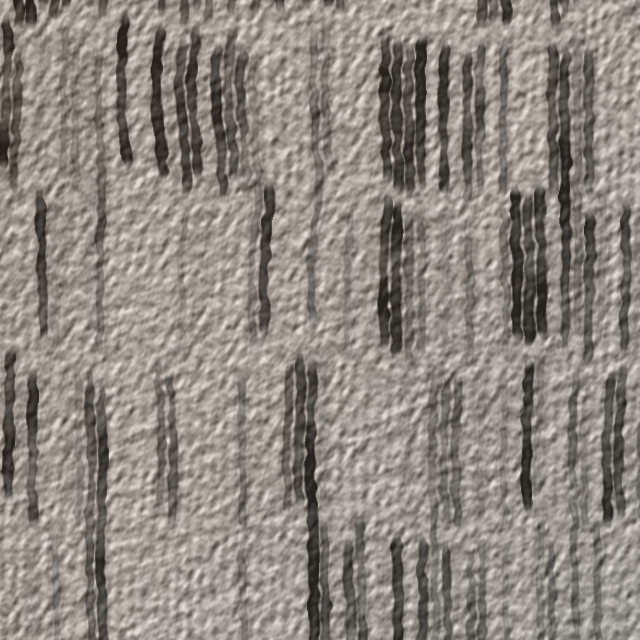
Write a Shadertoy shader that draws this texture.

```glsl
// Ribbed woven carpet: narrow vertical ribs, dark tapered streaks arranged in
// staggered rows, and slanted tufts lit from one side. Ribs come from repeated
// cells, streaks from a hash per cell, tufts from embossed value noise.

#define RIBS 54.0            // ribs across the canvas
#define ROWS 3.85            // streak rows up the canvas
#define BASE_TONE 0.615      // brightness of the plain yarn
#define STREAK_DEPTH 0.43    // darkening of the strongest streak
#define RIB_DEPTH 0.04       // shading of every rib
#define TUFT_RELIEF 0.30     // contrast of the slanted tufts
#define FIBRE_RELIEF 0.15    // contrast of the fine fibres
#define TUFT_SCALE vec2(125.0, 68.0)
#define WARM_TINT vec3(0.027, 0.0, -0.030)
#define COOL_TINT vec3(0.014, 0.002, -0.016)

float hash(vec2 p) {
    return fract(sin(dot(p, vec2(127.1, 311.7))) * 43758.5453);
}

float noise(vec2 p) {
    vec2 cell = floor(p);
    vec2 f = fract(p);
    f = f * f * (3.0 - 2.0 * f);
    float low = mix(hash(cell), hash(cell + vec2(1.0, 0.0)), f.x);
    float high = mix(hash(cell + vec2(0.0, 1.0)), hash(cell + vec2(1.0, 1.0)), f.x);
    return mix(low, high, f.y);
}

// Difference of two shifted samples: lit side minus shaded side
float emboss(vec2 p, vec2 shift) {
    return noise(p + shift) - noise(p - shift);
}

// Darkness of the streak running through one rib cell
float streak(vec2 p) {
    float column = floor(p.x * RIBS);
    float across = abs(fract(p.x * RIBS) - 0.5);

    // Rows end nearly level; some columns run on through two rows
    float span = hash(vec2(column, 7.0)) > 0.7 ? 0.5 : 1.0;
    float jitter = 0.22 * (hash(vec2(column, 3.0)) - 0.5);
    float along = (p.y * ROWS + 0.3 + jitter) * span;
    float row = floor(along);
    float end = fract(along);

    // Strong streaks gather in clusters of columns
    float cluster = noise(vec2(column * 0.27 + 5.0, row / span * 1.7));
    float chance = 0.62 * hash(vec2(column, row + 19.0)) + 0.6 * cluster;
    float strength = smoothstep(0.43, 1.0, chance);
    strength *= smoothstep(0.0, 0.10, end) * smoothstep(1.0, 0.88, end);
    strength *= 0.65 + 0.6 * noise(vec2(column * 3.1, p.y * 17.0));

    // Stronger streaks are wider, with frayed edges
    float fray = 0.22 * (noise(p * vec2(110.0, 75.0)) - 0.5);
    float width = mix(0.20, 0.43, clamp(strength, 0.0, 1.0)) + fray;
    return strength * smoothstep(width + 0.13, width - 0.13, across);
}

void mainImage(out vec4 fragColor, in vec2 fragCoord) {
    vec2 uv = fragCoord / iResolution.y;

    // Let the ribs wander sideways
    vec2 p = uv;
    p.x += 0.014 * (noise(uv * vec2(4.0, 7.0)) - 0.5);
    p.x += 0.006 * (noise(uv * vec2(38.0, 55.0) + 9.0) - 0.5);

    // Slanted tufts, leaning to the right, with finer fibres
    vec2 slant = vec2(dot(uv, vec2(0.84, -0.54)), dot(uv, vec2(0.54, 0.84)));
    float tuft = emboss(slant * TUFT_SCALE, vec2(-0.45, 0.18));
    float fibre = emboss(slant * vec2(215.0, 150.0) + 31.0, vec2(-0.4, 0.3));
    float relief = TUFT_RELIEF * tuft + FIBRE_RELIEF * fibre;

    // Ribs fade in and out over broad patches
    float patchiness = noise(uv * vec2(7.0, 4.0) + 2.0);
    float rib = -cos(6.28318 * p.x * RIBS) * mix(0.5, 1.6, patchiness);
    float dark = streak(p);

    float tone = BASE_TONE + RIB_DEPTH * rib;
    tone += 0.05 * (noise(uv * vec2(5.0, 4.0) + 14.0) - 0.5);
    tone += relief * (1.0 - 0.6 * clamp(dark, 0.0, 1.0));
    tone -= STREAK_DEPTH * dark;
    tone = clamp(tone, 0.13, 0.86);

    // Warm yarn, turning greyer in the streaks and to the lower right
    float coolness = clamp(0.6 * dark + 0.5 * (uv.x - uv.y) + 0.15, 0.0, 1.0);
    fragColor = vec4(tone + mix(WARM_TINT, COOL_TINT, coolness), 1.0);
}
```
